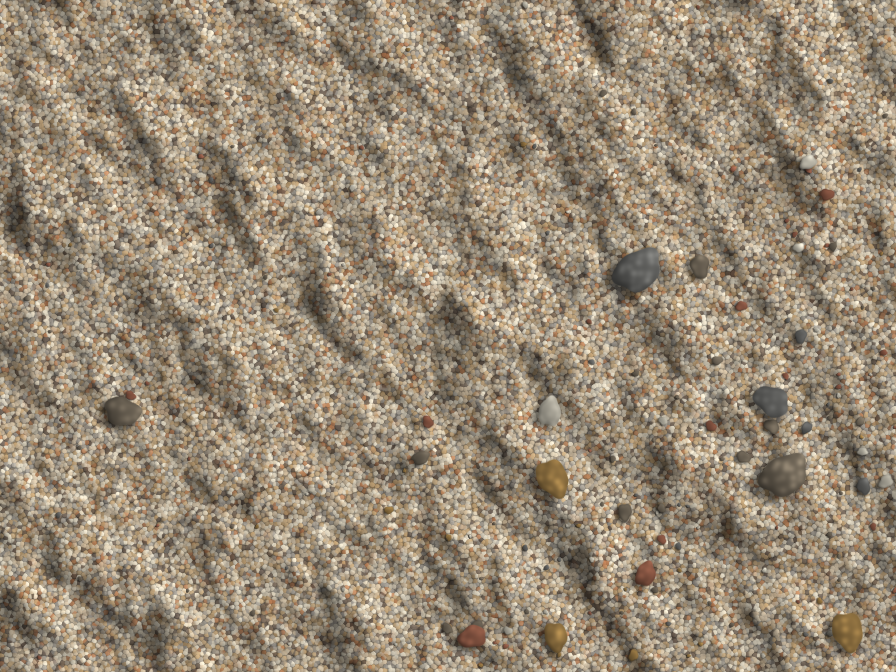
Reproduce this texture procedurally as a WebGL 2 fragment shader.

```glsl
#version 300 es
precision highp float;

uniform vec2 u_resolution;
out vec4 fragColor;

const vec2 LIGHT = vec2(0.86, 0.51);

vec3 hash3(vec2 cell, float seed) {
    vec3 v = fract(vec3(cell.xyx + seed * 17.3) * vec3(0.1031, 0.1030, 0.0973));
    v += dot(v, v.yxz + 33.33);
    return fract((v.xxy + v.yzz) * v.zyx);
}

mat2 rotation(float angle) {
    float c = cos(angle), s = sin(angle);
    return mat2(c, s, -s, c);
}

// Picks one mineral colour from a random number
vec3 mineral(float pick) {
    vec3 colour = vec3(0.75, 0.72, 0.65);
    colour = mix(colour, vec3(0.67, 0.61, 0.52), step(0.26, pick));
    colour = mix(colour, vec3(0.62, 0.52, 0.38), step(0.54, pick));
    colour = mix(colour, vec3(0.52, 0.50, 0.47), step(0.72, pick));
    colour = mix(colour, vec3(0.59, 0.40, 0.27), step(0.86, pick));
    return mix(colour, vec3(0.35, 0.30, 0.26), step(0.92, pick));
}

vec3 stone(float pick) {
    vec3 colour = vec3(0.46, 0.42, 0.36);
    colour = mix(colour, vec3(0.77, 0.75, 0.69), step(0.30, pick));
    colour = mix(colour, vec3(0.57, 0.36, 0.28), step(0.50, pick));
    colour = mix(colour, vec3(0.62, 0.49, 0.28), step(0.66, pick));
    return mix(colour, vec3(0.42, 0.42, 0.41), step(0.82, pick));
}

// Cellular noise made of soft mounds with random heights
float mounds(vec2 p, float seed) {
    vec2 base = floor(p);
    float height = 0.0;
    for (int j = -1; j <= 1; j++)
    for (int i = -1; i <= 1; i++) {
        vec2 cell = base + vec2(i, j);
        vec3 rnd = hash3(cell, seed);
        vec2 d = p - cell - 0.2 - 0.6 * rnd.xy;
        height += rnd.z * exp(-5.0 * dot(d, d));
    }
    return height;
}

// Rippled surface, stretched across the light
float relief(vec2 p) {
    vec2 q = vec2(dot(p, LIGHT), 0.72 * dot(p, vec2(-LIGHT.y, LIGHT.x)));
    float ripple = sin(q.x * 58.0 + 2.0 * sin(q.y * 19.0) + 1.5 * sin(q.x * 13.0 + q.y * 8.0));
    return mounds(q * 9.0, 1.0) + 0.45 * mounds(q * 21.0, 2.0)
         + 0.20 * mounds(q * 45.0, 3.0) + 0.05 * ripple;
}

float reliefShade(vec2 p, float reach) {
    float slope = relief(p - LIGHT * reach) - relief(p + LIGHT * reach);
    return clamp(1.03 + slope * (slope < 0.0 ? 1.45 : 0.75), 0.5, 1.18);
}

// Packed grains, blended softly where they touch
vec3 grains(vec2 p, float seed) {
    vec2 base = floor(p);
    vec3 sum = vec3(0.0);
    float total = 0.0, nearest = 4.0;
    for (int j = -1; j <= 1; j++)
    for (int i = -1; i <= 1; i++) {
        vec2 cell = base + vec2(i, j);
        vec3 rnd = hash3(cell, seed);
        vec2 d = p - cell - rnd.xy;
        float dist2 = dot(d, d);
        float weight = exp(-13.0 * dist2);
        float facet = 0.88 + 0.24 * fract(rnd.z * 57.0) + 0.16 * dot(d, LIGHT);
        sum += weight * facet * mineral(rnd.z);
        total += weight;
        nearest = min(nearest, dist2);
    }
    return sum / total * (1.04 - 0.35 * smoothstep(0.15, 0.6, nearest));
}

float outline(vec2 q, float angle, float phase) {
    q = rotation(angle) * q * vec2(0.92, 1.22);
    float a = atan(q.y, q.x);
    return length(q) - 1.0 + 0.08 * sin(3.0 * a + phase) + 0.05 * sin(5.0 * a - 2.0 * phase);
}

// Scattered stones with cast shadows, denser toward the lower right
vec3 addStones(vec3 ground, vec2 p, float scale, vec2 density, float pixel, float seed) {
    vec2 base = floor(p * scale);
    float mottle = 0.82 + 0.35 * mounds(p * 75.0, seed);
    for (int j = -1; j <= 1; j++)
    for (int i = -1; i <= 1; i++) {
        vec2 cell = base + vec2(i, j);
        vec2 middle = (cell + 0.5) / scale;
        vec3 place = hash3(cell, seed), kind = hash3(cell, seed + 5.0);
        float corner = smoothstep(0.3, 1.05, middle.x - middle.y);
        if (place.z > mix(density.x, density.y, corner)) continue;
        float radius = mix(0.15, 0.33, kind.x * kind.x);
        vec2 q = (p * scale - cell - 0.3 - 0.4 * place.xy) / radius;
        float angle = 6.2832 * kind.y, phase = 20.0 * kind.x;
        float edge = outline(q, angle, phase);
        float shadow = 1.0 - smoothstep(-0.4, 0.35, outline(q + LIGHT * 0.5, angle, phase));
        float blur = pixel * scale / radius;
        float body = 1.0 - smoothstep(-blur, blur, edge);
        float light = 0.93 + 0.26 * dot(q, LIGHT) - 0.12 * smoothstep(-0.35, 0.0, edge);
        ground = mix(ground * (1.0 - 0.5 * shadow), stone(kind.z) * light * mottle, body);
    }
    return ground;
}

void main() {
    vec2 p = gl_FragCoord.xy / u_resolution.y;
    float pixel = 1.0 / u_resolution.y;
    vec3 colour = grains(p * 175.0, 4.0);
    colour = mix(colour, grains(p * 95.0, 6.0), 0.22) * reliefShade(p, 0.008);
    colour = addStones(colour, p, 62.0, vec2(0.025, 0.07), pixel, 11.0);
    colour = addStones(colour, p, 23.0, vec2(0.015, 0.16), pixel, 23.0);
    colour = addStones(colour, p, 9.0, vec2(0.015, 0.36), pixel, 37.0);
    fragColor = vec4(clamp(colour, 0.0, 1.0), 1.0);
}
```
